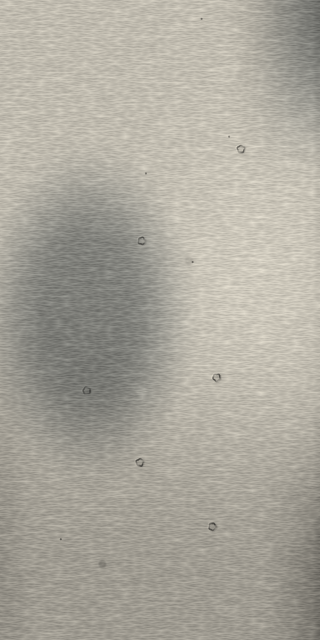
Reproduce this texture procedurally as a Shadertoy shader.

```glsl
const vec3 WARM_TINT = vec3(1.0, 0.975, 0.912);
const vec3 COOL_TINT = vec3(0.99, 1.0, 0.965);
const float LOW_LIGHT = 0.635;
const float HIGH_LIGHT = 0.765;
const vec2 SHADOW_CENTER = vec2(0.275, 1.02);
const vec2 SHADOW_RADII = vec2(0.265, 0.41);
const float SHADOW_DEPTH = 0.25;
const vec2 FINE_GRAIN = vec2(38.0, 190.0);
const vec2 LONG_GRAIN = vec2(11.0, 105.0);
const float GRAIN_DEPTH = 0.13;
const float DENT_RADIUS = 0.0108;
const float RIM_WIDTH = 0.0021;

// Dents: position and rim strength
const int DENT_COUNT = 6;
const vec3 DENTS[DENT_COUNT] = vec3[DENT_COUNT](
    vec3(0.753, 1.534, 1.0), vec3(0.443, 1.247, 0.75),
    vec3(0.677, 0.820, 1.0), vec3(0.271, 0.779, 0.5),
    vec3(0.437, 0.555, 0.9), vec3(0.664, 0.354, 0.9));

// Smudges: position, radius and brightness change
const int SMUDGE_COUNT = 4;
const vec4 SMUDGES[SMUDGE_COUNT] = vec4[SMUDGE_COUNT](
    vec4(0.320, 0.237, 0.014, -0.13), vec4(0.591, 1.185, 0.015, -0.07),
    vec4(0.443, 0.776, 0.020, 0.055), vec4(0.305, 1.297, 0.022, 0.035));

const int SPECK_COUNT = 5;
const vec2 SPECKS[SPECK_COUNT] = vec2[SPECK_COUNT](
    vec2(0.456, 1.458), vec2(0.190, 0.315), vec2(0.630, 1.941),
    vec2(0.716, 1.573), vec2(0.602, 1.181));

vec2 hash2(vec2 cell) {
    vec3 q = fract(cell.xyx * vec3(0.1031, 0.1030, 0.0973));
    q += dot(q, q.yzx + 33.33);
    return fract((q.xx + q.yz) * q.zy);
}

// Distance to the nearest scattered point
float cellular(vec2 p) {
    vec2 cell = floor(p);
    float nearest = 2.0;
    for (int y = -1; y <= 1; y++)
    for (int x = -1; x <= 1; x++) {
        vec2 neighbor = cell + vec2(x, y);
        nearest = min(nearest, length(neighbor + hash2(neighbor) - p));
    }
    return nearest;
}

float falloff(float inner, float outer, float d) {
    return 1.0 - smoothstep(inner, outer, d);
}

// Broad illumination: vertical ramp, side glow and dim corners
float illumination(vec2 p) {
    float light = mix(LOW_LIGHT, HIGH_LIGHT, smoothstep(0.15, 1.15, p.y));
    vec2 glow = (p - vec2(0.80, 1.08)) / vec2(0.30, 0.55);
    light += 0.055 * exp(-dot(glow, glow));
    light -= 0.30 * smoothstep(0.68, 1.04, p.x) * smoothstep(1.40, 1.95, p.y);
    light -= 0.15 * smoothstep(0.80, 1.03, p.x) * falloff(0.15, 0.80, p.y);
    light -= 0.05 * falloff(0.0, 0.12, p.x) * falloff(0.6, 1.5, p.y);
    light -= 0.035 * smoothstep(0.975, 1.0, p.x);
    return light;
}

// Brushed fibers with slow uneven bands
float brushedGrain(vec2 p) {
    float fine = cellular(p * FINE_GRAIN) - 0.5;
    float coarse = cellular(p * LONG_GRAIN + 57.0) - 0.5;
    float bands = sin(p.y * 83.0 + 2.0 * sin(p.x * 5.0))
                + sin(p.y * 147.0 - 3.0 * sin(p.x * 4.0 + p.y));
    return GRAIN_DEPTH * (fine + 0.55 * coarse) + 0.003 * bands;
}

// Rough ring with a lit upper left and a dark lower right
float dentShade(vec2 offset, float strength, float seed, float pixel) {
    float angle = atan(offset.y, offset.x);
    float radius = DENT_RADIUS * (1.0 + 0.07 * sin(angle * 5.0 + seed)
                                      + 0.05 * sin(angle * 3.0 - seed * 2.0));
    float d = length(offset) - radius;
    float rim = falloff(RIM_WIDTH - 0.5 * pixel, RIM_WIDTH + 0.8 * pixel, abs(d));
    float halo = falloff(0.0, 0.004, abs(d - 0.004));
    float facing = dot(normalize(offset + 1e-5), normalize(vec2(-1.0, 0.7)));
    float inside = falloff(-pixel, pixel, d);
    float rimShade = -0.25 + 0.13 * sin(angle * 2.0 + seed);
    return strength * (rim * rimShade - 0.045 * inside + 0.07 * halo * facing);
}

void mainImage(out vec4 fragColor, in vec2 fragCoord) {
    vec2 p = fragCoord / iResolution.xy * vec2(1.0, 2.0);
    float pixel = 1.0 / iResolution.x;

    // Soft oval shadow
    float shadowDistance = length((p - SHADOW_CENTER) / SHADOW_RADII);
    float shadow = falloff(0.45, 1.38, shadowDistance);
    float light = illumination(p) - SHADOW_DEPTH * shadow + brushedGrain(p);

    // Surface marks
    for (int i = 0; i < DENT_COUNT; i++)
        light += dentShade(p - DENTS[i].xy, DENTS[i].z, float(i) * 1.7, pixel);
    for (int i = 0; i < SMUDGE_COUNT; i++) {
        vec4 smudge = SMUDGES[i];
        float d = length(p - smudge.xy) / smudge.z;
        light += smudge.w * falloff(0.5, 1.15, d);
    }
    for (int i = 0; i < SPECK_COUNT; i++) {
        float d = length(p - SPECKS[i]);
        light -= 0.30 * falloff(0.001, 0.002 + pixel, d);
    }

    float coolness = max(shadow, smoothstep(0.75, 1.0, p.x) * smoothstep(1.4, 1.9, p.y));
    vec3 color = light * mix(WARM_TINT, COOL_TINT, 0.8 * coolness);
    fragColor = vec4(clamp(color, 0.0, 1.0), 1.0);
}
```
